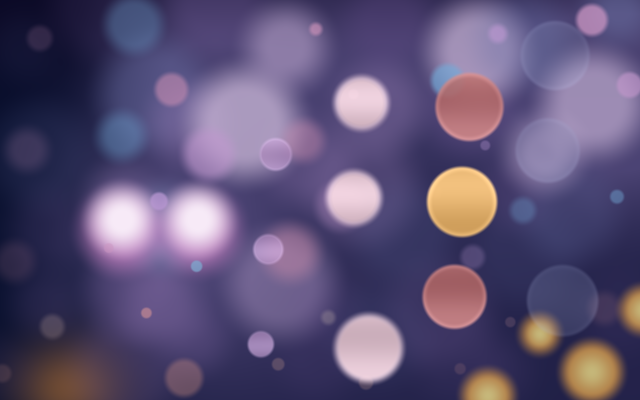
Reproduce this background procedurally as a Shadertoy shader.

```glsl
// Night-time bokeh: a navy backdrop with a violet haze, under out-of-focus lights.
// Discs are scattered by hashes and low-discrepancy sequences, then layered
// from wide and blurred to small and crisp. Units: canvas height = 1.

float hash(float n) { return fract(sin(n * 12.9898 + 4.1) * 43758.5453); }

// Even scatter over the unit square
vec2 scatter(float i, vec2 start) { return fract(start + i * vec2(0.7549, 0.5698)); }

float disc(vec2 p, vec2 centre, float radius, float blur) {
    return 1.0 - smoothstep(radius - blur, radius + blur, length(p - centre));
}

float bump(vec2 p, vec2 centre, vec2 size) {
    vec2 q = (p - centre) / size;
    return exp(-dot(q, q));
}

// Where the haze gathers: left of centre, along the top, at the right edge
float haze(vec2 p) {
    float top = bump(vec2(0.0, p.y), vec2(0.0, 0.85), vec2(1.0, 0.22)) * smoothstep(0.15, 0.5, p.x);
    float sides = bump(p, vec2(0.46, 0.40), vec2(0.30, 0.36)) + bump(p, vec2(1.55, 0.70), vec2(0.26));
    return min(0.85 * top + sides + 0.28 * bump(p, vec2(0.95, 0.4), vec2(0.45)), 1.0);
}

void mainImage(out vec4 fragColor, in vec2 fragCoord) {
    vec2 p = fragCoord / iResolution.y;
    float aspect = iResolution.x / iResolution.y;
    float pixel = 1.0 / iResolution.y;

    // Backdrop
    vec3 col = mix(vec3(0.025, 0.055, 0.17), vec3(0.12, 0.12, 0.27), smoothstep(0.0, 0.8, p.x));
    col = mix(col, vec3(0.05, 0.03, 0.14), 0.7 * smoothstep(0.65, 1.0, p.y));
    col = mix(col, vec3(0.34, 0.30, 0.50), 0.8 * haze(p));
    col = mix(col, vec3(0.50, 0.33, 0.20), 0.85 * bump(p, vec2(0.17, 0.03), vec2(0.13, 0.11)));

    // Wide, strongly blurred lights on a jittered grid
    for (int i = 0; i < 40; i++) {
        float n = float(i);
        vec2 cell = vec2(mod(n, 8.0), floor(n / 8.0));
        vec2 c = (cell + vec2(hash(n), hash(n + 50.0))) * vec2(aspect / 8.0, 0.2);
        float h = hash(n + 100.0);
        float glow = haze(c);
        vec3 tint = mix(vec3(0.44, 0.33, 0.59), vec3(0.84, 0.76, 0.88), h * glow);
        tint = mix(tint, vec3(0.34, 0.46, 0.66), 0.6 * step(0.72, hash(n + 150.0)));
        float cover = disc(p, c, mix(0.07, 0.13, hash(n + 200.0)), 0.055);
        col = mix(col, tint, cover * (0.07 + 0.63 * glow) * mix(0.4, 1.0, h));
    }

    // Twin white glows with pink lower fringes
    for (int i = 0; i < 2; i++) {
        vec2 c = vec2(0.305 + 0.19 * float(i), 0.44);
        col = mix(col, vec3(0.82, 0.53, 0.79), 0.8 * disc(p, c - vec2(0.0, 0.015), 0.09, 0.05));
        col = mix(col, vec3(0.98, 0.94, 0.98), 0.95 * disc(p, c + vec2(0.0, 0.01), 0.066, 0.045));
    }

    // Medium and tiny lights, softly focused
    for (int i = 0; i < 34; i++) {
        float n = float(i);
        vec2 c = scatter(n, vec2(0.17, 0.38)) * vec2(aspect, 1.0);
        float h = hash(n + 300.0);
        float radius = mix(0.012, 0.07, h * h);
        vec3 tint = mix(vec3(0.86, 0.57, 0.68), vec3(0.72, 0.60, 0.85), hash(n + 350.0));
        tint = mix(tint, vec3(0.45, 0.67, 0.85), step(0.75, hash(n + 400.0)));
        tint = mix(tint, vec3(0.88, 0.60, 0.48), 0.8 * smoothstep(0.4, 0.1, c.y));
        float cover = disc(p, c, radius, radius * mix(0.2, 0.5, hash(n + 450.0)));
        col = mix(col, tint, cover * (0.16 + 0.6 * haze(c)) * mix(0.6, 1.0, hash(n + 500.0)));
    }

    // Golden lights in the lower right
    for (int i = 0; i < 4; i++) {
        float n = float(i);
        vec2 c = vec2(1.22 + 0.13 * n, 0.01 + 0.25 * fract(n * 0.62));
        float radius = mix(0.04, 0.085, fract(n * 0.62 + 0.5));
        vec3 tint = mix(vec3(0.83, 0.58, 0.27), vec3(0.93, 0.86, 0.52), disc(p, c, radius * 0.5, radius * 0.5));
        col = mix(col, tint, 0.8 * disc(p, c, radius, 0.022));
    }

    // Crisp foreground discs: cream, lilac, clear blue and coral; alpha is opacity
    vec4 tints[4] = vec4[4](vec4(0.91, 0.79, 0.83, 0.93), vec4(0.74, 0.60, 0.80, 0.72),
                            vec4(0.58, 0.62, 0.78, 0.22), vec4(0.77, 0.47, 0.46, 0.85));
    vec4 radii = vec4(0.086, 0.043, 0.098, 0.084);
    for (int i = 0; i < 12; i++) {
        float n = float(i);
        int kind = i % 4;
        vec2 c = vec2(0.6, 0.08) + vec2(0.95, 0.85) * scatter(n, vec2(0.3, 0.5));
        float radius = radii[kind] * mix(0.72, 1.1, hash(n + 600.0));
        float blur = (kind == 0 ? 0.012 : 0.003) + pixel;
        vec4 tint = tints[kind];
        if (i == 7) tint = vec4(0.91, 0.71, 0.43, 0.96);

        // Gentle shading inside and a thin bright rim
        vec2 q = (p - c) / radius;
        float shade = 0.07 * sin(q.y * 2.5 + 6.0 * hash(n + 650.0));
        float rim = 0.10 * smoothstep(0.82, 0.98, length(q));
        col = mix(col, tint.rgb + shade + rim, tint.a * disc(p, c, radius, blur));
    }

    fragColor = vec4(clamp(col, 0.0, 1.0), 1.0);
}
```
